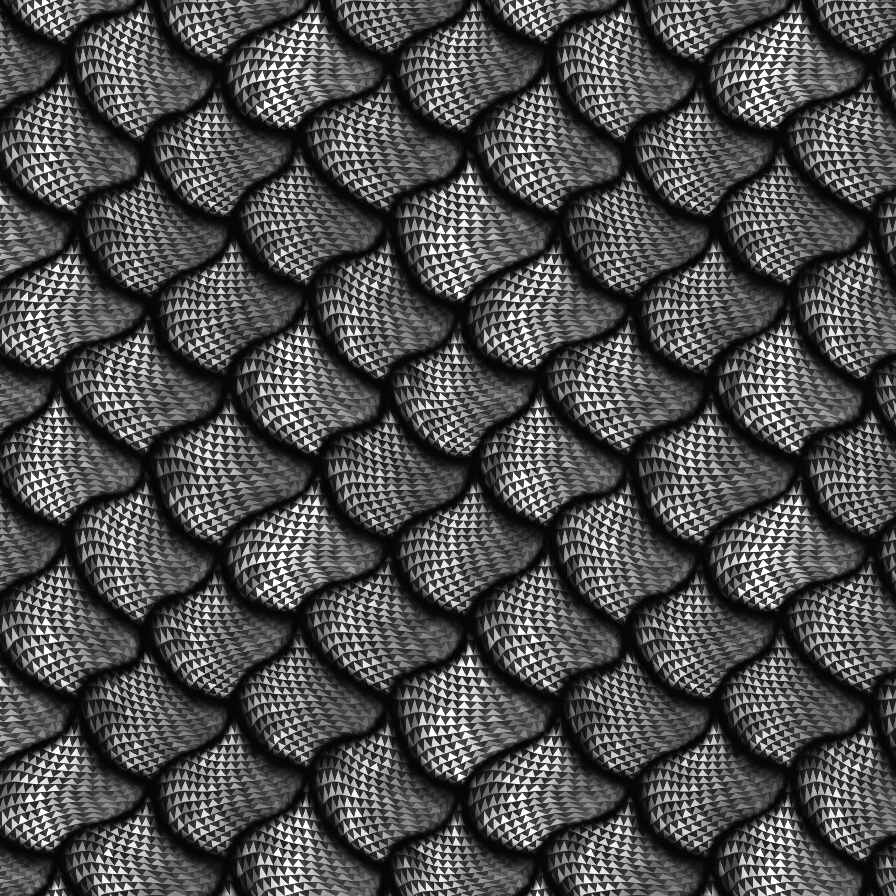
Give the GLSL for this texture, as a Shadertoy shader.

```glsl
// Dark overlapping reptile scales, each covered in small triangular facets.
// A diagonal lattice is bent by sines into scale outlines; every scale is then
// shaded with columns of facets, a gloss band, a smooth tail and edge shadows.

const float PI = 3.14159265;
const float REPEATS = 5.578;   // scales across and down the canvas
const float COLUMNS = 16.0;    // facet columns per scale

float hash(vec2 p) {
    vec3 a = fract(p.xyx * vec3(0.1031, 0.1030, 0.0973));
    a += dot(a, a.yzx + 33.33);
    return fract((a.x + a.y) * a.z);
}

// Layered sines that roughen outlines and tones; repeats every 3 units.
float wear(vec2 p) {
    p *= 2.0 * PI / 3.0;
    return 0.5 * sin(p.x * 11.0 + 2.0 * sin(p.y * 7.0))
         + 0.3 * sin(p.y * 23.0 - p.x * 9.0 + sin(p.x * 17.0))
         + 0.2 * sin(p.x * 41.0 + p.y * 37.0);
}

// Slow drift that makes some scales larger or more tilted than others.
vec2 drift(vec2 p) {
    p *= 2.0 * PI / 3.0;
    return 0.035 * vec2(sin(p.y * 2.0 + 1.0) + sin(p.x + p.y),
                        sin(p.x * 2.0 + 0.5) + sin(p.y - p.x + 2.0));
}

// Bends the diagonal axes: bulging left edges and S-shaped lower edges.
vec2 bendLattice(vec2 d) {
    vec2 f = fract(d);
    float bulge = 0.16 * sin(PI * f.y);
    float sway = 0.05 * sin(PI * f.x) - 0.08 * sin(2.0 * PI * f.x);
    return d + vec2(bulge, -sway);
}

// Coverage of an upright triangle in a unit facet, blurred by soft.
float triangle(vec2 f, float soft) {
    float side = 0.54 * (1.0 - f.y) - abs(f.x - 0.5);
    return smoothstep(-0.5 * soft, 0.5 * soft, side) * smoothstep(0.0, soft, f.y);
}

void mainImage(out vec4 fragColor, in vec2 fragCoord) {
    vec2 uv = fragCoord / iResolution.xy;
    vec2 p = (uv - vec2(0.433, 0.577)) * REPEATS;
    float rough = wear(p);
    vec2 q = p + drift(p);

    // Scale index and position inside it: x runs up-right, y down-right.
    vec2 lattice = bendLattice(vec2(q.x + q.y, q.x - q.y));
    vec2 cell = floor(lattice);
    vec2 f = lattice - cell;
    vec2 id = mod(vec2(cell.x + cell.y, cell.x - cell.y), 6.0);
    float tone = hash(id + 3.7);
    vec2 local = 0.5 * vec2(f.x + f.y, f.x - f.y);

    // Facets lean with the scale and crowd together toward the tail.
    float lean = 0.16 + 0.2 * hash(id + 11.3);
    vec2 grid = vec2(COLUMNS * (local.x + lean * local.y),
                     local.y * (16.0 + 5.0 * local.x) - 2.0 * local.x + 40.0);
    grid += 0.12 * vec2(sin(grid.y * 0.9 + tone * 6.0), sin(grid.x * 1.1));
    vec2 facet = floor(grid);
    float soft = clamp(1.2 * REPEATS * COLUMNS / iResolution.y, 0.06, 0.6);
    float lit = triangle(fract(grid), soft);
    float chip = hash(facet + id * 17.0);

    // Gloss through the middle, dull contrast in the tail.
    float across = (local.x - 0.40 - 0.08 * tone) / 0.22;
    float gloss = exp(-across * across);
    float tail = smoothstep(0.45, 0.85, local.x + 0.04 * rough);
    float bright = 0.40 + 0.38 * gloss + 0.26 * (chip - 0.5);
    float dark = 0.09 + 0.13 * gloss * chip;
    float facets = mix(dark, bright, lit);
    float skin = 0.31 + 0.12 * (lit - 0.5) + 0.14 * (chip - 0.5) + 0.03 * rough;
    float shade = mix(facets, skin, tail) * (0.92 + 0.32 * tone);

    // Scattered dark patches near the blunt end.
    float patchMask = smoothstep(0.55, 0.9, hash(floor(grid / 2.0) + id * 5.0));
    shade *= 1.0 - 0.5 * patchMask * (1.0 - smoothstep(0.2, 0.5, local.x));

    // Rounded own edges, then shadows cast by the scales lying above.
    vec2 edge = f + 0.016 * rough;
    vec2 far = 1.0 - f + 0.016 * rough;
    shade *= smoothstep(0.0, 0.11, edge.x) * smoothstep(0.0, 0.07, far.y);
    shade *= smoothstep(0.02, mix(0.13, 0.26, f.y), far.x);
    shade *= smoothstep(0.01, mix(0.17, 0.09, f.x), edge.y);

    fragColor = vec4(vec3(clamp(shade + 0.025, 0.0, 1.0)), 1.0);
}
```
